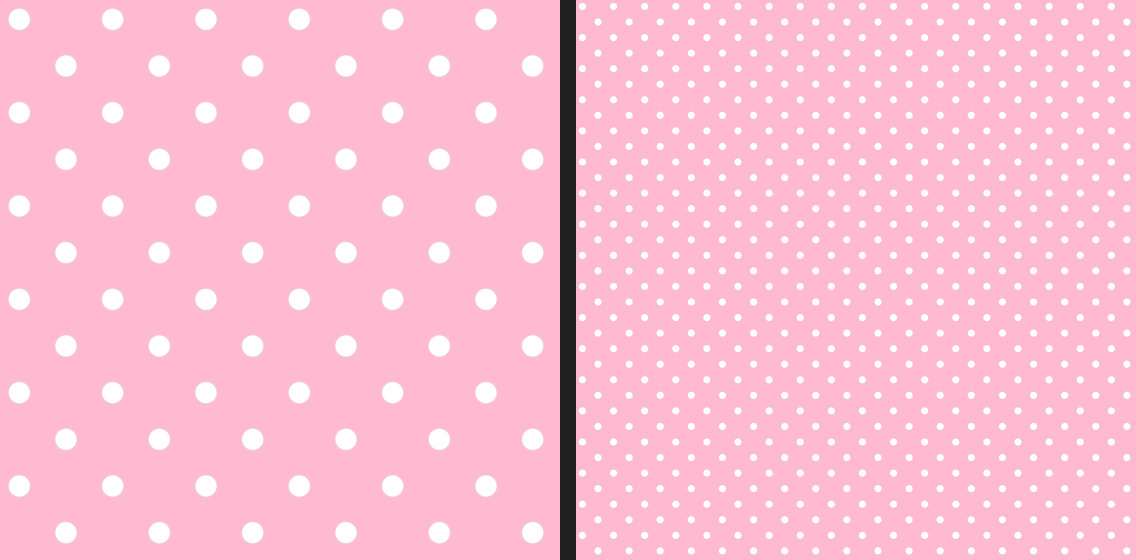
Left: one tile. Right: repeated 3 by 3.
Give the GLSL for this pattern, as a WebGL 1 fragment shader.

```glsl
precision highp float;

// White polka dots on flat pink, six repeats across and six down.
// Two square grids of discs, half a cell apart, form the staggered rows;
// each disc has a faint greyish rim whose strength varies with wrapping noise.

uniform vec2 u_resolution;

float hash(vec2 p) {
    vec3 q = fract(p.xyx * vec3(0.1031, 0.1030, 0.0973));
    q += dot(q, q.yzx + 33.33);
    return fract((q.x + q.y) * q.z);
}

// Value noise that repeats after "period" lattice cells.
float wrappedNoise(vec2 p, float period) {
    vec2 cell = floor(p);
    vec2 f = fract(p);
    f = f * f * (3.0 - 2.0 * f);
    vec2 lo = mod(cell, period);
    vec2 hi = mod(cell + 1.0, period);
    return mix(mix(hash(lo), hash(vec2(hi.x, lo.y)), f.x),
               mix(hash(vec2(lo.x, hi.y)), hash(hi), f.x), f.y);
}

// Distance to the nearest dot centre, in cells.
float dotDistance(vec2 p) {
    vec2 q = p - vec2(0.207, 0.793);
    float corner = length(fract(q + 0.5) - 0.5);
    float middle = length(fract(q) - 0.5);
    return min(corner, middle);
}

void main() {
    vec2 uv = gl_FragCoord.xy / u_resolution;
    float pixel = 6.0 / min(u_resolution.x, u_resolution.y);
    float soft = max(0.8 * pixel, 0.009);
    float radius = 0.114;

    float d = dotDistance(uv * 6.0);
    float disc = 1.0 - smoothstep(radius - soft, radius + soft, d);

    // Uneven rim just outside each disc
    float rim = 1.0 - smoothstep(radius + 0.008, radius + 0.030, d);
    rim *= mix(0.5, 1.0, wrappedNoise(uv * 96.0, 96.0));

    vec3 color = mix(vec3(1.0, 0.73, 0.82), vec3(0.95, 0.76, 0.82), rim);
    color = mix(color, vec3(0.995, 1.0, 0.995), disc);
    gl_FragColor = vec4(color, 1.0);
}
```
